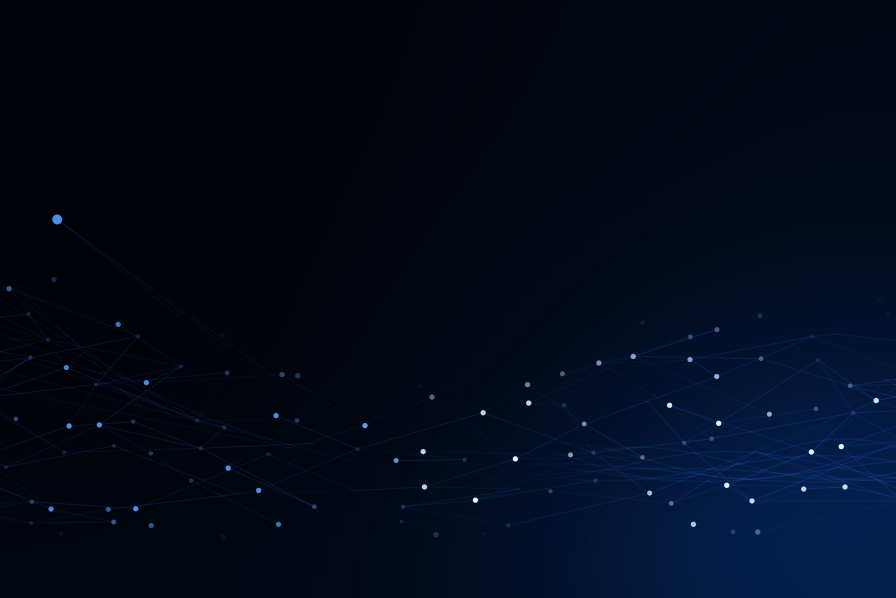
Reproduce this background procedurally as a WebGL 2 fragment shader.

```glsl
#version 300 es
precision highp float;

uniform vec2 u_resolution;
out vec4 outColor;

// Lengths are in canvas heights
const float CELL = 0.069;
const float DOT_RADIUS = 0.0040;
const float LINE_RADIUS = 0.0007;
const float EDGE_CHANCE = 0.24;
const float BAND_BOTTOM = 0.115;
const vec2 GLOW_CENTER = vec2(1.46, 0.10);
const vec2 GLOW_SIZE = vec2(0.56, 0.40);
const vec2 BEACON = vec2(0.0957, 0.633);
const float BEACON_RADIUS = 0.0083;
const vec2 STRAND_END = vec2(0.59, 0.23);

const vec3 NIGHT = vec3(0.0, 0.008, 0.030);
const vec3 HAZE = vec3(0.003, 0.022, 0.040);
const vec3 GLOW = vec3(0.012, 0.085, 0.225);
const vec3 LINE_BLUE = vec3(0.10, 0.24, 0.52);
const vec3 DOT_DIM = vec3(0.09, 0.18, 0.38);
const vec3 DOT_BLUE = vec3(0.30, 0.56, 0.90);
const vec3 DOT_VIOLET = vec3(0.52, 0.62, 0.92);
const vec3 DOT_WHITE = vec3(0.86, 0.96, 1.0);

float pixel;

float hash(vec2 p) {
    vec3 q = fract(vec3(p.xyx) * 0.1031);
    q += dot(q, q.yzx + 33.33);
    return fract((q.x + q.y) * q.z);
}

// Antialiased coverage of a shape with the given radius
float cover(float dist, float radius) {
    return 1.0 - smoothstep(radius - pixel, radius + pixel, dist);
}

float segment(vec2 p, vec2 a, vec2 b) {
    vec2 ap = p - a, ab = b - a;
    return length(ap - ab * clamp(dot(ap, ab) / dot(ab, ab), 0.0, 1.0));
}

// Upper limit of the network: high on both sides, low in the middle
float bandTop(float x) {
    return 0.37 + 0.19 * (1.0 - smoothstep(0.0, 0.65, x)) + 0.13 * smoothstep(0.75, 1.2, x);
}

float bandMask(vec2 p) {
    float top = bandTop(p.x);
    return smoothstep(BAND_BOTTOM - 0.02, BAND_BOTTOM + 0.02, p.y)
        * (1.0 - smoothstep(top - 0.09, top + 0.02, p.y));
}

vec2 node(vec2 cell) {
    vec2 jitter = vec2(hash(cell + 3.7), hash(cell + 41.3));
    return (cell + 0.12 + 0.76 * jitter) * CELL;
}

// Straight links between nodes up to three columns apart
float links(vec2 p) {
    vec2 home = floor(p / CELL);
    float light = 0.0;
    for (int i = 0; i < 12; i++) {
        vec2 cell = home + vec2(i % 4 - 3, i / 4 - 1);
        vec2 a = node(cell);
        float mask = bandMask(a);
        if (mask < 0.01) continue;
        for (int k = 0; k < 9; k++) {
            vec2 other = cell + vec2(k % 3 + 1, k / 3 - 1);
            float chance = hash(cell * 1.7 + float(k) * 13.1);
            if (chance > EDGE_CHANCE) continue;
            vec2 b = node(other);
            float strength = mask * bandMask(b) * (0.15 + 1.5 * chance);
            light += strength * cover(segment(p, a, b), LINE_RADIUS);
        }
    }
    return light;
}

// Long threads: fans on the left, silky waves on the right
float threads(vec2 p) {
    float light = 0.0;
    for (int i = 0; i < 8; i++) {
        float k = float(i);
        vec2 start = vec2(-0.05, 0.36 + 0.034 * k);
        vec2 end = STRAND_END + vec2(-0.05 * k, 0.012 * k);
        light += 0.22 * cover(segment(p, start, end), LINE_RADIUS);
        float wave = 0.205 + 0.004 * k + (0.012 + 0.003 * k) * sin(p.x * (7.0 + 0.5 * k) + k * 0.8);
        float fade = smoothstep(0.78, 1.15, p.x);
        light += 0.30 * fade * cover(abs(p.y - wave), LINE_RADIUS * 1.5);
    }
    for (int i = 0; i < 3; i++) {
        vec2 end = vec2(0.30 + 0.08 * float(i), 0.47 - 0.05 * float(i));
        light += 0.25 * cover(segment(p, BEACON, end), LINE_RADIUS);
    }
    return light;
}

vec3 addDots(vec3 color, vec2 p) {
    vec2 cell = floor(p / CELL);
    vec2 center = node(cell);
    float rank = hash(cell + 91.7);
    float low = 1.0 - smoothstep(0.28, 0.46, center.y);
    float right = smoothstep(0.55, 0.80, center.x);
    vec3 lit = mix(DOT_BLUE, mix(DOT_VIOLET, DOT_WHITE, low), right);
    float bright = smoothstep(0.25, 0.85, rank + 0.25 * low * right);
    float radius = DOT_RADIUS * mix(0.85, 1.1, bright);
    float alpha = bandMask(center) * step(0.10, rank) * mix(0.65, 1.0, bright);
    color = mix(color, mix(DOT_DIM, lit, bright), alpha * cover(length(p - center), radius));
    return mix(color, DOT_BLUE, cover(length(p - BEACON), BEACON_RADIUS));
}

void main() {
    vec2 p = gl_FragCoord.xy / u_resolution.y;
    pixel = 0.7 / u_resolution.y;

    // Dark sky with a blue glow in the lower right corner
    vec2 g = (p - GLOW_CENTER) / GLOW_SIZE;
    vec3 color = NIGHT + HAZE * smoothstep(0.3, 1.5, p.x + 0.25 * (1.0 - p.y));
    color += GLOW * exp(-dot(g, g));
    color += vec3(0.002, 0.012, 0.025) * (1.0 - smoothstep(0.0, 0.45, p.y));

    // Network
    color += LINE_BLUE * 0.6 * min(links(p) + threads(p), 1.0);
    color = addDots(color, p);
    outColor = vec4(color, 1.0);
}
```
